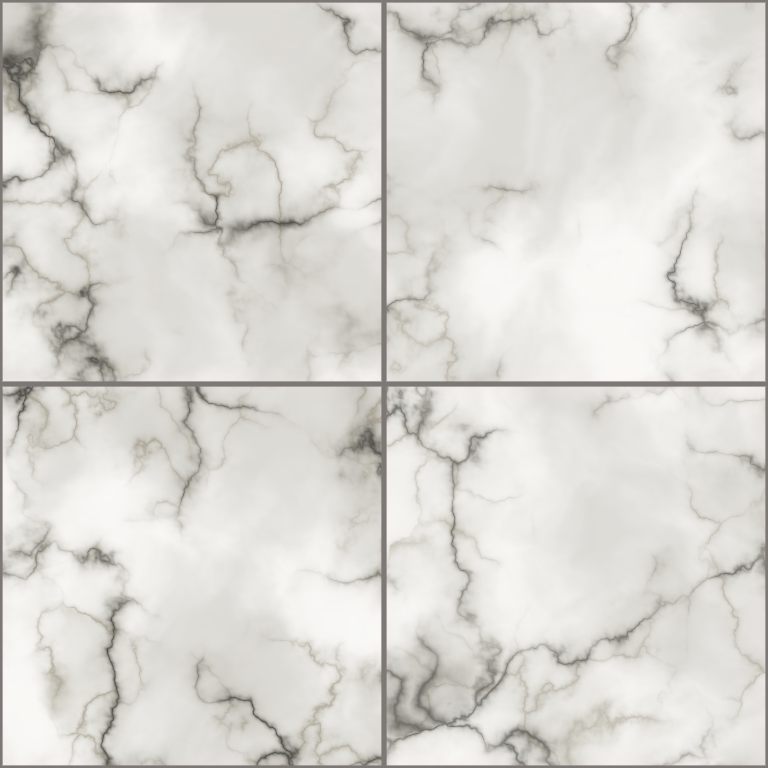
Write a three.js fragment shader that draws this texture.

```glsl
varying vec2 vUv;

const float TILES = 2.0;
const float GROUT_HALF_WIDTH = 0.0034;
const float GROUT_SOFTNESS = 0.0009;

const vec3 GROUT = vec3(0.49, 0.47, 0.46);
const vec3 MARBLE_WHITE = vec3(0.975, 0.972, 0.962);
const vec3 MARBLE_GREY = vec3(0.865, 0.857, 0.838);
const vec3 VEIN_HAZE = vec3(0.70, 0.685, 0.645);
const vec3 VEIN_BEIGE = vec3(0.60, 0.57, 0.49);
const vec3 VEIN_DARK = vec3(0.25, 0.245, 0.235);

vec2 hash2(vec2 p) {
  vec3 q = fract(p.xyx * vec3(0.1031, 0.1030, 0.0973));
  q += dot(q, q.yzx + 33.33);
  return fract((q.xx + q.yz) * q.zy);
}

// Rotated, self-bending sine octaves, roughly -1 to 1
float layeredSines(vec2 p) {
  float total = 0.0;
  float amplitude = 0.5;
  for (int i = 0; i < 6; i++) {
    p = mat2(1.6, 1.2, -1.2, 1.6) * p + vec2(1.7, 4.1);
    total += amplitude * sin(p.x + 1.3 * sin(p.y)) * cos(p.y + 0.9 * sin(p.x * 0.7));
    amplitude *= 0.5;
  }
  return total;
}

vec2 crinkle(vec2 p, float frequency, float amount) {
  vec2 q = p * frequency;
  return p + amount * vec2(layeredSines(q), layeredSines(q.yx + vec2(17.3, 8.9)));
}

// Approximate distance to the nearest border between cells
float cellBorder(vec2 p, float scale) {
  p *= scale;
  vec2 cell = floor(p);
  float nearest = 8.0;
  float second = 8.0;
  for (int y = -1; y <= 1; y++) {
    for (int x = -1; x <= 1; x++) {
      vec2 neighbour = cell + vec2(float(x), float(y));
      float d = distance(p, neighbour + hash2(neighbour));
      second = min(second, max(nearest, d));
      nearest = min(nearest, d);
    }
  }
  return (second - nearest) / (2.0 * scale);
}

float line(float d, float width) {
  return exp(-d / width);
}

vec3 marble(vec2 p, float veinStrength) {
  // Cloudy ground
  float cloud = layeredSines(crinkle(p, 1.5, 0.2) * 2.1);
  vec3 color = mix(MARBLE_WHITE, MARBLE_GREY, smoothstep(-0.45, 0.6, cloud));

  // Patches where veins gather, fading to clear stone
  float patches = layeredSines(p * 2.6 + vec2(5.2, 1.3));
  float gather = smoothstep(-0.12, 0.5, patches) * veinStrength;
  float trace = smoothstep(-0.35, 0.3, patches) * veinStrength;

  float mainVein = cellBorder(crinkle(p, 3.6, 0.16), 2.3);
  float fineVein = cellBorder(crinkle(p + 31.0, 4.5, 0.13), 3.6);

  // Haze, then thin beige threads, then dark cores
  float haze = 0.55 * line(mainVein, 0.035) * trace + 0.35 * line(fineVein, 0.03) * gather;
  color = mix(color, VEIN_HAZE, min(haze, 0.8));
  color = mix(color, VEIN_BEIGE, 0.6 * line(fineVein, 0.006) * gather);
  color = mix(color, VEIN_BEIGE, 0.35 * line(mainVein, 0.006) * trace);
  return mix(color, VEIN_DARK, 0.85 * line(mainVein, 0.007) * gather);
}

float groutMask(vec2 tileUv) {
  vec2 toEdge = (0.5 - abs(tileUv - 0.5)) / TILES;
  float d = min(toEdge.x, toEdge.y);
  return 1.0 - smoothstep(GROUT_HALF_WIDTH - GROUT_SOFTNESS, GROUT_HALF_WIDTH + GROUT_SOFTNESS, d);
}

void main() {
  vec2 grid = vUv * TILES;
  vec2 tile = min(floor(grid), TILES - 1.0);
  vec2 tileUv = grid - tile;

  // Each tile is cut from another part of the stone; the right column is calmer
  vec2 cut = 20.0 * hash2(tile + 3.0);
  float veinStrength = mix(1.0, 0.72, tile.x);

  vec3 color = marble(tileUv + cut, veinStrength);
  gl_FragColor = vec4(mix(color, GROUT, groutMask(tileUv)), 1.0);
}
```
